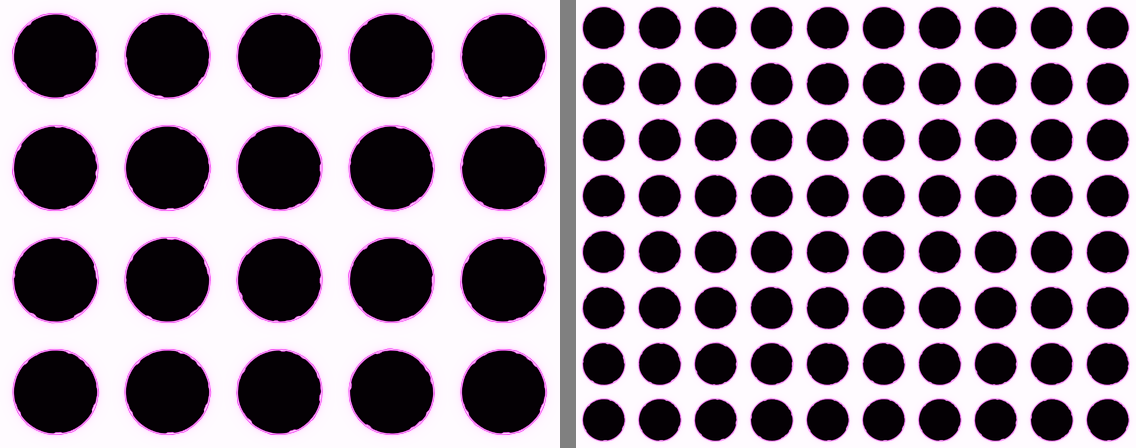
Left: one tile. Right: repeated 2 by 2.
This pattern is drawn by a WebGL 1 fragment shader. Its source:

```glsl
precision highp float;
// A 5 by 4 grid of black discs on near-white, each rimmed by thin magenta
// filaments with a faint glow. Layered sines of whole angular frequency,
// phased per cell, make every rim fray differently and close on itself.

uniform vec2 u_resolution;

float hash(vec2 p) {
  return fract(sin(dot(p, vec2(127.1, 311.7))) * 4375.85);
}

// Closed wavy profile around the rim, roughly -1 to 1
float wave(float angle, float seed) {
  return 0.42 * sin(5.0 * angle + seed)
       + 0.34 * sin(11.0 * angle - 2.3 * seed)
       + 0.24 * sin(23.0 * angle + 3.7 * seed);
}

// Antialiased stroke that fades when thinner than a pixel
float stroke(float d, float halfWidth, float pixel) {
  return clamp((halfWidth + 0.5 * pixel - abs(d)) / pixel,
               0.0, min(1.0, 2.0 * halfWidth / pixel));
}

void main() {
  const vec2 grid = vec2(5.0, 4.0);
  vec2 cell = gl_FragCoord.xy / u_resolution * grid;
  vec2 id = floor(cell);
  vec2 p = fract(cell) - vec2(0.496, 0.5);
  float pixel = grid.x / u_resolution.x;
  float radius = length(p);
  float angle = atan(p.y, p.x + 1e-5);
  float seed = 6.2832 * hash(id + 1.0);

  // Frayed stretches of the rim, strongest to the right
  float fray = smoothstep(0.15, 0.85, wave(angle, seed) + 0.12 * cos(angle));
  float flare = smoothstep(0.2, 0.9, wave(angle, 1.9 * seed + 2.0));
  float ripple = wave(2.0 * angle, seed + 4.0);

  float inner = 0.372 - 0.011 * fray + 0.001 * ripple;
  float outer = 0.381 + 0.005 * flare + 0.001 * ripple;
  float strand = 0.377 + 0.007 * wave(angle, 2.6 * seed + 1.0);

  // Pale ground with a glow that dies out between the discs
  vec3 magenta = vec3(0.95, 0.08, 0.94);
  float away = max(radius - 0.381, 0.0);
  float glow = 0.16 * exp(-away / 0.013) + 0.05 * exp(-away / 0.045);
  vec3 color = mix(vec3(1.0, 0.985, 1.0), vec3(1.0, 0.25, 1.0), glow);

  // Disc, then the bright seam and its filaments
  float disc = clamp((inner - radius) / pixel + 0.5, 0.0, 1.0);
  color = mix(color, vec3(0.015, 0.0, 0.015), disc);
  color = mix(color, magenta, 0.85 * stroke(radius - outer, 0.0028, pixel));
  color = mix(color, magenta, 0.8 * stroke(radius - inner, 0.0025, pixel));
  float loose = 0.25 + 0.6 * max(fray, flare);
  color = mix(color, magenta, loose * stroke(radius - strand, 0.002, pixel));
  float seam = stroke(radius - 0.3765, 0.002, pixel);
  color = mix(color, vec3(1.0, 0.88, 1.0), 0.6 * seam);

  gl_FragColor = vec4(color, 1.0);
}
```
